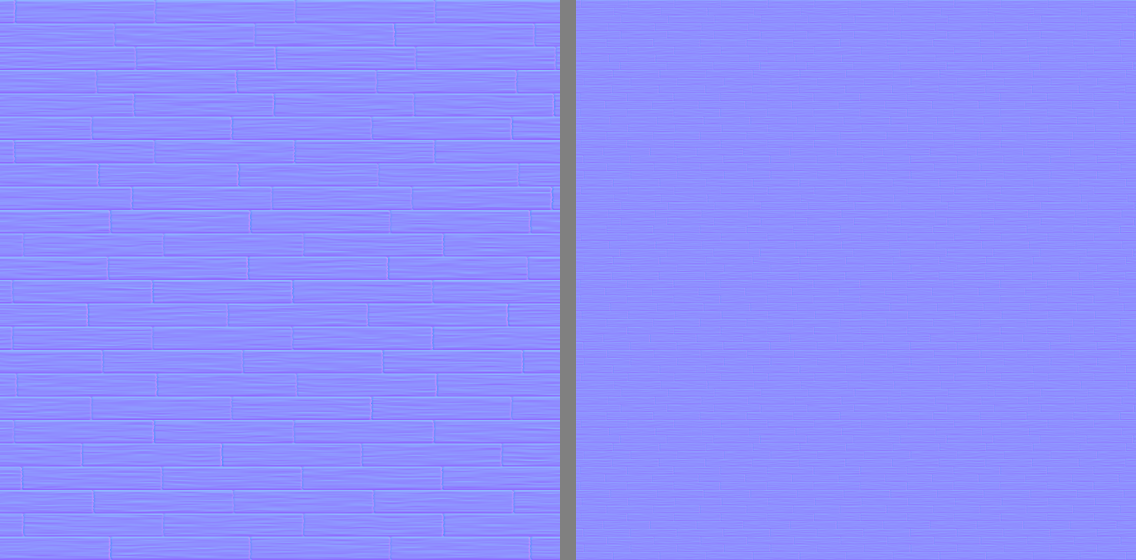
Left, the tile; right, the same tile 3 across and 3 down.
Write a WebGL 2 fragment shader that draws this texture map.

```glsl
#version 300 es
precision highp float;
// Normal map of wooden planks: 24 staggered rows of 4 boards with rounded bevels.
// Each board has its own streaked grain in board-local coordinates, and board
// indices wrap across the canvas so that all four sides join.

uniform vec2 u_resolution;
out vec4 fragColor;

float hash(vec2 p) {
    vec3 q = fract(p.xyx * vec3(0.1031, 0.1030, 0.0973));
    q += dot(q, q.yzx + 33.33);
    return fract((q.x + q.y) * q.z);
}

float noise(vec2 p) {
    vec2 cell = floor(p), f = fract(p);
    f = f * f * (3.0 - 2.0 * f);
    return mix(mix(hash(cell), hash(cell + vec2(1, 0)), f.x),
               mix(hash(cell + vec2(0, 1)), hash(cell + vec2(1, 1)), f.x), f.y);
}

// Difference of noise across the fibres, so that the slope averages to zero
float fibreSlope(vec2 p) {
    return noise(p - vec2(0.0, 0.45)) - noise(p + vec2(0.0, 0.45));
}

// Vertical slope of long, slightly bent wood fibres
float grainSlope(vec2 p, float seed) {
    vec2 shift = vec2(seed * 310.0, seed * 170.0 + 30.0);
    p.y += 0.05 * (noise(p * vec2(0.9, 2.0) + shift) - 0.5);
    return 0.105 * fibreSlope(p * vec2(0.9, 17.0) + shift)
         + 0.060 * fibreSlope(p * vec2(0.7, 12.0) + shift.yx);
}

// One unit is the height of a board; a board is six units long
vec3 plankNormal(vec2 uv) {
    vec2 p = uv * 24.0;
    float row = mod(floor(p.y), 24.0);
    float y = fract(p.y) - 0.5;

    // Alternate rows are staggered, with a random shift for each
    float stagger = mod(row, 2.0) < 0.5 ? 0.68 : 0.03;
    stagger += 0.28 * (hash(vec2(row, 17.0)) - 0.5);
    float along = p.x / 6.0 - stagger;

    // End joints are finely ragged, beaded by the grain, and vary in depth
    float joint = mod(floor(along + 0.5), 4.0);
    vec2 ragged = vec2(joint * 9.0 + row * 41.0, y * 15.0 + 30.0);
    along += 0.007 * (noise(ragged) - 0.5);
    float jointDepth = mix(0.4, 1.0, hash(vec2(joint + 5.0, row + 61.0)));
    jointDepth *= 0.6 + 0.8 * noise(ragged + 4.5);

    float board = mod(floor(along), 4.0);
    vec2 local = vec2((fract(along) - 0.5) * 6.0, y);

    // Rounded-box bevel: the slope points outward along the nearest side
    float radius = 0.11;
    vec2 corner = max(abs(local) - vec2(3.0, 0.5) + radius, 0.0);
    float reach = length(corner);
    vec2 outward = sign(local) * corner / max(reach, 0.0001);
    float depth = radius - reach;
    float bevel = smoothstep(-0.02, 0.01, depth) * (1.0 - smoothstep(0.03, 0.10, depth));
    vec2 slope = outward * bevel * vec2(0.16 * jointDepth, 0.145);

    slope.y += grainSlope(local, hash(vec2(board + 3.0, row + 11.0))) * (1.0 - 0.6 * bevel);
    return vec3(vec2(0.56, 0.562) + slope, 1.0);
}

void main() {
    // Average four samples per pixel to smooth the edges
    vec3 color = vec3(0.0);
    for (int i = 0; i < 4; i++) {
        vec2 offset = vec2(i % 2, i / 2) * 0.5 - 0.25;
        color += plankNormal((gl_FragCoord.xy + offset) / u_resolution);
    }
    fragColor = vec4(color / 4.0, 1.0);
}
```
